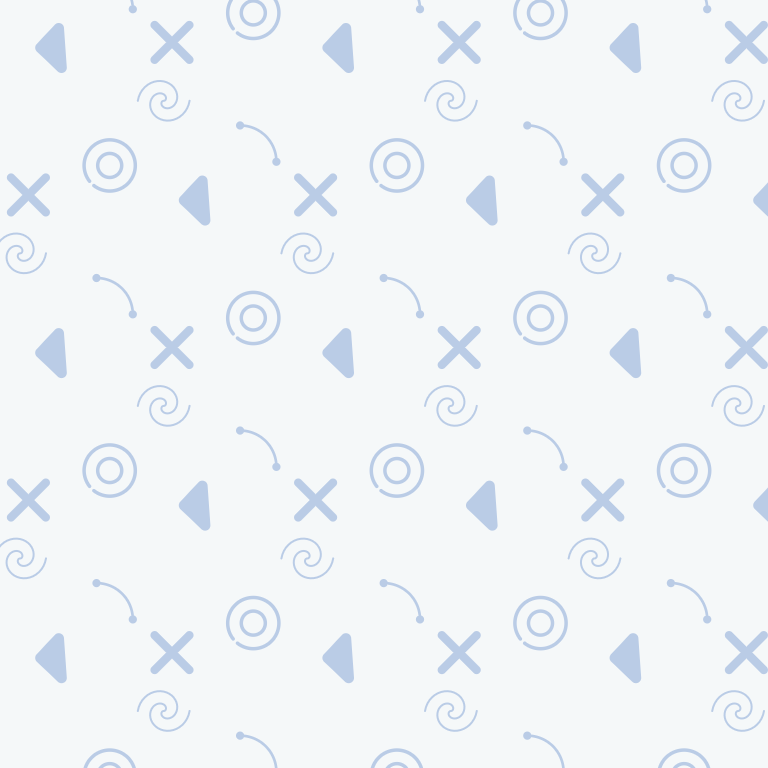
A Shadertoy shader for this pattern:

```glsl
// Half-drop repeat of pale blue crosses, targets, spirals, arcs and rounded triangles.

const float PI = 3.14159265;
const float UNITS = 768.0; // canvas height in design units

// Offset from the nearest copy of a motif on the staggered lattice
vec2 latticeOffset(vec2 p, vec2 anchor) {
    vec2 q = p - anchor;
    float row = round(q.y / 152.55);
    q -= row * vec2(143.6, 152.55);
    q.x -= 287.2 * round(q.x / 287.2);
    return q;
}

float segment(vec2 p, vec2 a, vec2 b) {
    vec2 ab = b - a;
    return length(p - a - ab * clamp(dot(p - a, ab) / dot(ab, ab), 0.0, 1.0));
}

// Distance to an arc centred on angle mid, spanning halfSpan to each side
float arc(vec2 p, float radius, float mid, float halfSpan) {
    float turn = mod(atan(p.y, p.x) - mid + PI, 2.0 * PI) - PI;
    float angle = mid + clamp(turn, -halfSpan, halfSpan);
    return length(p - radius * vec2(cos(angle), sin(angle)));
}

float cross2(vec2 a, vec2 b) {
    return a.x * b.y - a.y * b.x;
}

float triangle(vec2 p, vec2 a, vec2 b, vec2 c) {
    float d = min(segment(p, a, b), min(segment(p, b, c), segment(p, c, a)));
    vec3 side = vec3(cross2(b - a, p - a), cross2(c - b, p - b), cross2(a - c, p - c));
    bool inside = all(greaterThan(side, vec3(0.0)));
    return inside ? -d : d;
}

float crossMark(vec2 p) {
    return segment(abs(p), vec2(0.0), vec2(17.35)) - 4.2;
}

float target(vec2 p) {
    float outer = arc(p, 25.6, -0.25 * PI, PI - 0.119) - 1.75;
    float inner = abs(length(p) - 12.0) - 1.75;
    return min(outer, inner);
}

float dottedArc(vec2 p) {
    float dots = min(length(p - vec2(0.0, -36.3)), length(p - vec2(36.3, 0.0))) - 4.1;
    return min(dots, arc(p, 36.3, -0.25 * PI, 0.25 * PI) - 1.35);
}

// Point on the two-armed spiral; the sign of t picks the arm
vec2 spiralPoint(float t) {
    return 4.12 * t * vec2(-cos(t), sin(abs(t)));
}

float spiral(vec2 p) {
    float d = UNITS;
    vec2 previous = spiralPoint(-2.0 * PI);
    for (int i = 1; i <= 80; i++) {
        vec2 next = spiralPoint(2.0 * PI * (float(i) / 40.0 - 1.0));
        d = min(d, segment(p, previous, next));
        previous = next;
    }
    return d - 1.0;
}

float roundedTriangle(vec2 p) {
    return triangle(p, vec2(-12.3, 0.0), vec2(5.9, -19.4), vec2(8.7, 20.0)) - 5.3;
}

void mainImage(out vec4 fragColor, in vec2 fragCoord) {
    // Design space with y pointing down
    vec2 p = vec2(fragCoord.x, iResolution.y - fragCoord.y) / iResolution.y * UNITS;

    // Union of all motifs
    float d = crossMark(latticeOffset(p, vec2(172.0, 42.4)));
    d = min(d, target(latticeOffset(p, vec2(253.3, 318.0))));
    d = min(d, spiral(latticeOffset(p, vec2(163.7, 100.8))));
    d = min(d, dottedArc(latticeOffset(p, vec2(383.7, 314.3))));
    d = min(d, roundedTriangle(latticeOffset(p, vec2(340.0, 352.8))));

    // Flat ink with one-pixel smooth edges
    float ink = clamp(0.5 - d * iResolution.y / UNITS, 0.0, 1.0);
    vec3 color = mix(vec3(0.962, 0.973, 0.978), vec3(0.728, 0.8, 0.902), ink);
    fragColor = vec4(color, 1.0);
}
```
